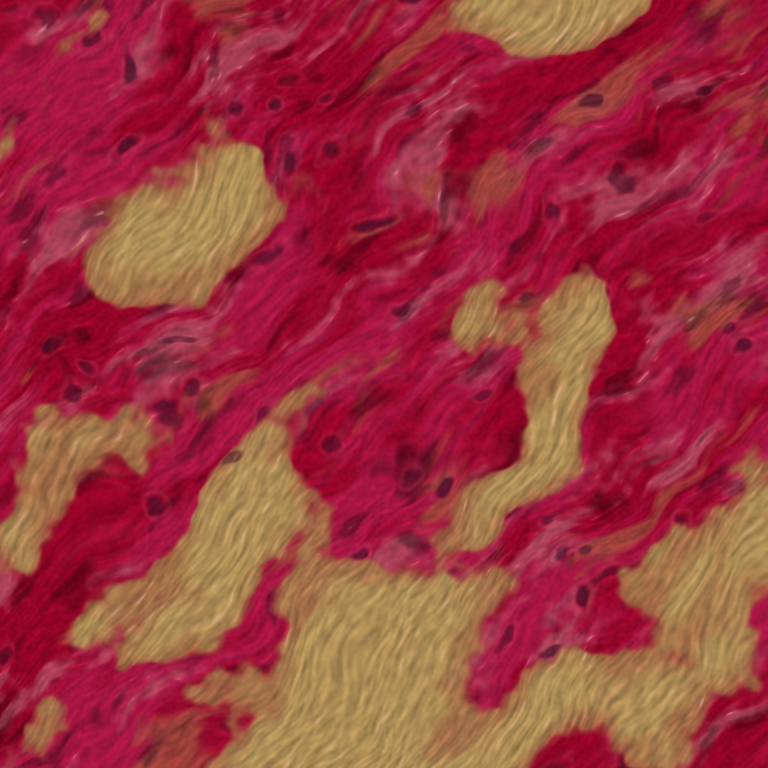
A WebGL 2 fragment shader for this texture:

```glsl
#version 300 es
precision highp float;
// Stained fibrous tissue: crimson collagen streaming diagonally around ochre
// islands, with dark nuclei. Warped, stretched gradient noise forms the islands
// and fibres, a jittered grid scatters the nuclei, a height step gives relief.
uniform vec2 u_resolution;
out vec4 fragColor;

const vec3 DEEP_RED = vec3(0.57, 0.015, 0.15);
const vec3 CRIMSON  = vec3(0.65, 0.085, 0.26);
const vec3 ROSE     = vec3(0.67, 0.30, 0.37);
const vec3 RUST     = vec3(0.62, 0.30, 0.24);
const vec3 TAN      = vec3(0.63, 0.44, 0.28);
const vec3 OCHRE    = vec3(0.68, 0.57, 0.34);
const vec3 NUCLEUS  = vec3(0.27, 0.07, 0.16);
const vec3 GLINT    = vec3(0.84, 0.64, 0.66);

const float FIBRE_ANGLE = 0.72;
const float GRAIN_ANGLE = 0.98;

vec2 hash2(ivec2 cell) {
    uvec2 v = uvec2(cell + 4096) * 1664525u + 1013904223u;
    v.x += v.y * 1664525u;
    v.y += v.x * 1664525u;
    v ^= v >> 16u;
    v.x += v.y * 1664525u;
    v.y += v.x * 1664525u;
    v ^= v >> 16u;
    return vec2(v & 65535u) / 65535.0;
}

float cornerSlope(ivec2 cell, vec2 offset) {
    float angle = 6.2832 * hash2(cell).x;
    return dot(vec2(cos(angle), sin(angle)), offset);
}

float gradientNoise(vec2 p) {
    ivec2 i = ivec2(floor(p));
    vec2 f = fract(p);
    vec2 w = f * f * f * (f * (f * 6.0 - 15.0) + 10.0);
    float low = mix(cornerSlope(i, f), cornerSlope(i + ivec2(1, 0), f - vec2(1, 0)), w.x);
    float high = mix(cornerSlope(i + ivec2(0, 1), f - vec2(0, 1)),
                     cornerSlope(i + ivec2(1, 1), f - vec2(1, 1)), w.x);
    return mix(low, high, w.y);
}

float fbm(vec2 p, int octaves) {
    float sum = 0.0, amplitude = 1.0;
    for (int i = 0; i < octaves; i++) {
        sum += amplitude * gradientNoise(p);
        p = p * 2.03 + 19.7;
        amplitude *= 0.5;
    }
    return sum;
}

vec2 rotate(vec2 p, float angle) {
    vec2 axis = vec2(cos(angle), sin(angle));
    return vec2(dot(p, axis), dot(p, vec2(-axis.y, axis.x)));
}

// Difference of two heights across the fibres, like light from one side
float relief(vec2 p, vec2 scale, float stepSize) {
    return fbm(p * scale, 2) - fbm((p + vec2(0.0, stepSize)) * scale, 2);
}

// Elongated cells on a jittered grid: x is the dark core, y the rim around it
vec2 nuclei(vec2 p, float density, float share, float wobble) {
    vec2 grid = p * density, mask = vec2(0);
    ivec2 home = ivec2(floor(grid));
    for (int k = 0; k < 9; k++) {
        ivec2 cell = home + ivec2(k % 3 - 1, k / 3 - 1);
        vec2 jitter = hash2(cell), kind = hash2(cell + 311);
        vec2 d = rotate(grid - vec2(cell) - jitter, (kind.y - 0.5) * 0.9);
        vec2 radius = vec2(0.13 + 0.09 * jitter.x, 0.07 + 0.06 * kind.y);
        float r = length(d / radius) + wobble;
        float present = step(kind.x, share) * (0.5 + 0.5 * jitter.y);
        vec2 shape = vec2(1.0 - smoothstep(0.6, 1.2, r), exp(-12.0 * (r - 1.45) * (r - 1.45)));
        mask = max(mask, present * shape);
    }
    return mask;
}

void main() {
    vec2 uv = gl_FragCoord.xy / min(u_resolution.x, u_resolution.y);
    vec2 warp = vec2(fbm(uv * 4.0 + 3.1, 3), fbm(uv * 4.0 + 47.3, 3));
    vec2 flow = rotate(uv, FIBRE_ANGLE) + 0.055 * warp;
    vec2 grain = rotate(uv, GRAIN_ANGLE) + 0.04 * warp;
    float lumps = gradientNoise(uv * 58.0);

    // Collagen: broad bundles split into thin streaks
    float bundle = fbm(flow * vec2(2.5, 7.0) + 5.0, 3);
    float streak = fbm(flow * vec2(8.0, 34.0) + 71.0, 3);
    vec3 collagen = mix(DEEP_RED, CRIMSON, smoothstep(-0.28, 0.26, bundle + 0.5 * streak));
    float pale = fbm(flow * vec2(4.0, 10.0) + 23.0, 3) + 0.55 * streak + 0.2 * lumps;
    collagen = mix(collagen, ROSE, 0.8 * smoothstep(0.1, 0.58, pale));
    float stain = fbm(flow * vec2(5.0, 11.0) + 91.0, 3) - 0.4 * streak;
    collagen = mix(collagen, RUST, 0.8 * smoothstep(0.2, 0.52, stain));
    float fold = fbm(flow * vec2(11.0, 27.0) + 37.0, 3);
    collagen *= 1.0 - 0.3 * smoothstep(0.12, 0.55, fold);

    // Islands: more frequent toward the lower left
    float level = gradientNoise(flow * vec2(2.7, 5.0) + vec2(8.3, 2.6));
    level += 0.4 * gradientNoise(flow * vec2(7.0, 11.0) + 13.0);
    level += 0.1 * fbm(uv * 24.0, 2);
    level -= 0.15 + 0.2 * (dot(uv, vec2(0.5, 0.9)) - 0.7);
    float island = smoothstep(-0.035, 0.03, level);
    float body = smoothstep(0.0, 0.24, level + 0.22 * fbm(grain * vec2(7.0, 16.0), 3));
    vec3 muscle = mix(mix(RUST, TAN, smoothstep(-0.02, 0.07, level)), OCHRE, body);
    vec3 color = mix(collagen, muscle, island * 0.96);

    // Nuclei: crowded in the collagen, sparse and larger in the islands
    vec2 small = nuclei(flow, 12.0, 0.45, 0.6 * lumps) * (1.0 - island);
    vec2 large = nuclei(flow + 3.7, 8.0, 0.2, 0.4 * lumps) * island;
    color = mix(color, ROSE, 0.28 * (small.y + 0.3 * large.y));
    color = mix(color, NUCLEUS, 0.78 * small.x + 0.7 * large.x);

    // Surface relief, sparse glints and fine mottling
    float ridges = mix(relief(flow, vec2(30.0, 78.0), 0.004),
                       relief(grain, vec2(26.0, 88.0), 0.004), island);
    color *= 1.0 + mix(0.2, 0.23, island) * ridges + 0.1 * lumps;
    float shine = smoothstep(0.38, 0.75, ridges) * smoothstep(0.0, 0.4, pale + 0.25 * island);
    color = mix(color, GLINT, 0.5 * shine);
    color += 0.025 * gradientNoise(uv * 170.0);
    fragColor = vec4(clamp(color, 0.0, 1.0), 1.0);
}
```
